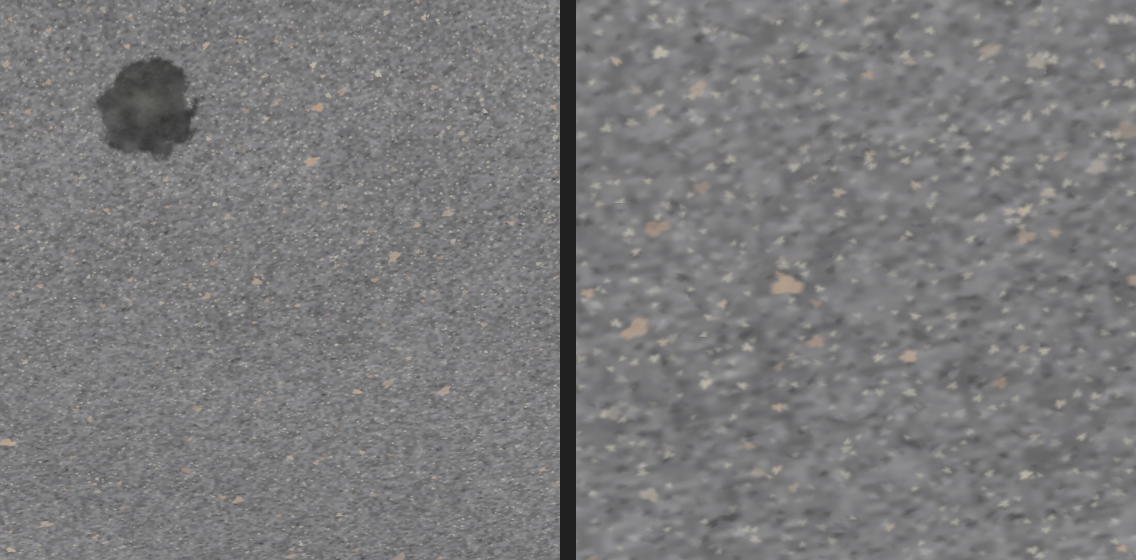
Left, the full canvas; right, a detail of the centre.
Reproduce this texture procedurally as a Shadertoy shader.

```glsl
const vec3 ASPHALT = vec3(0.482, 0.481, 0.487);
const vec3 FLAKE_BLUE = vec3(0.53, 0.53, 0.555);
const vec3 CREAM = vec3(0.76, 0.74, 0.68);
const vec3 PEACH = vec3(0.74, 0.62, 0.53);
const vec3 TAR = vec3(0.285, 0.29, 0.285);
const vec3 TAR_DUST = vec3(0.40, 0.40, 0.37);

vec3 hash3(vec2 cell, float seed) {
    vec3 p = fract(vec3(cell.xyx + seed * 17.3) * vec3(0.1031, 0.1030, 0.0973));
    p += dot(p, p.yxz + 33.33);
    return fract((p.xxy + p.yzz) * p.zyx);
}

mat2 rotation(float angle) {
    float c = cos(angle), s = sin(angle);
    return mat2(c, -s, s, c);
}

float valueNoise(vec2 p, float seed) {
    vec2 cell = floor(p), f = fract(p);
    f = f * f * (3.0 - 2.0 * f);
    float low = mix(hash3(cell, seed).x, hash3(cell + vec2(1, 0), seed).x, f.x);
    float high = mix(hash3(cell + vec2(0, 1), seed).x, hash3(cell + 1.0, seed).x, f.x);
    return mix(low, high, f.y);
}

float fbm(vec2 p, float seed) {
    float sum = 0.0, weight = 0.5;
    for (int i = 0; i < 4; i++) {
        sum += weight * valueNoise(p, seed + float(i));
        p = rotation(0.6) * p * 2.03;
        weight *= 0.5;
    }
    return sum / 0.9375;
}

// Scattered uneven ellipses: x is coverage, y a random tone per stone.
vec2 stones(vec2 p, float cells, float density, float flatness, float seed) {
    const float blur = 0.0016;
    vec2 grid = p * cells, home = floor(grid), result = vec2(0.0);
    for (int y = -1; y <= 1; y++)
    for (int x = -1; x <= 1; x++) {
        vec2 cell = home + vec2(x, y);
        vec3 place = hash3(cell, seed);
        vec3 form = hash3(cell, seed + 5.0);
        if (place.z > density) continue;
        vec2 q = grid - cell - 0.15 - 0.7 * place.xy;
        q = rotation(0.15 + (form.x - 0.5) * 1.3) * q;
        q.y /= flatness;
        float angle = atan(q.y, q.x);
        float radius = mix(0.2, 0.43, form.y * form.y);
        radius *= 1.0 + 0.16 * sin(3.0 * angle + form.z * 40.0) + 0.1 * sin(5.0 * angle + form.x * 30.0);
        float edge = (length(q) - radius) * flatness / cells;
        float cover = 1.0 - smoothstep(-blur, blur, edge);
        if (cover > result.x) result = vec2(cover, form.z);
    }
    return result;
}

vec3 addGrey(vec3 color, vec2 stone, float contrast) {
    return color + stone.x * (stone.y - 0.5) * contrast;
}

vec3 addPale(vec3 color, vec2 stone, vec3 tint, float strength) {
    return mix(color, tint, stone.x * strength * mix(0.4, 1.0, stone.y));
}

vec3 pavement(vec2 uv, vec2 p) {
    // Broad tone and fine, slightly slanted grit
    vec2 slanted = rotation(0.2) * p;
    vec3 color = ASPHALT + (fbm(uv * vec2(4.0, 7.0), 1.0) - 0.5) * 0.06;
    color += (valueNoise(slanted * vec2(55.0, 95.0), 8.0) - 0.5) * 0.06;
    color += (valueNoise(slanted * vec2(140.0, 215.0), 12.0) - 0.5) * 0.13;

    // Grey aggregate from large flakes down to grains
    vec2 flake = stones(p, 30.0, 0.42, 0.6, 20.0);
    color = mix(color, FLAKE_BLUE, flake.x * flake.y * 0.5);
    color = addGrey(color, stones(p, 62.0, 0.6, 0.6, 31.0), 0.11);
    color = addGrey(color, stones(p, 115.0, 0.7, 0.65, 42.0), 0.17);
    vec2 pits = stones(p, 70.0, 0.13, 0.4, 53.0);
    color -= pits.x * pits.y * 0.11;

    // Pale chips, thinning out toward the bottom
    float plenty = mix(0.55, 1.2, smoothstep(0.0, 0.8, uv.y));
    color = addPale(color, stones(p, 135.0, 0.2 * plenty, 0.7, 64.0), CREAM, 0.75);
    vec2 chip = stones(p, 72.0, 0.065 * plenty, 0.7, 75.0);
    color = addPale(color, chip, mix(PEACH, CREAM, fract(chip.y * 7.0)), 0.85);
    vec2 pebble = stones(p, 32.0, 0.03, 0.55, 86.0);
    return addPale(color, pebble, mix(PEACH, CREAM, fract(pebble.y * 9.0) * 0.6), 0.9);
}

// Coverage of a ragged blot that narrows toward its top
float blot(vec2 p, vec2 size) {
    vec2 q = p / vec2(size.x - 0.32 * p.y, size.y);
    float ragged = (fbm(p * 32.0, 97.0) - 0.5) * 0.75;
    return 1.0 - smoothstep(-0.1, 0.1, length(q) - 1.0 + ragged);
}

vec3 tarColor(vec2 p, vec3 ground) {
    float clouds = fbm(p * vec2(30.0, 36.0), 110.0) - 0.5;
    float dust = exp(-dot(p, p) * 900.0);
    vec3 color = mix(TAR, TAR_DUST, dust * 0.6) + clouds * 0.22;
    return color + (ground - ASPHALT) * 0.15;
}

void mainImage(out vec4 fragColor, in vec2 fragCoord) {
    vec2 uv = fragCoord / iResolution.xy;
    // Grains flatten toward the bottom of the canvas
    vec2 p = vec2(uv.x, uv.y * (1.3 - 0.25 * uv.y));
    vec3 color = pavement(uv, p);

    vec2 fromBlot = uv - vec2(0.262, 0.818);
    color = mix(color, tarColor(fromBlot, color), blot(fromBlot, vec2(0.085, 0.09)));
    fragColor = vec4(clamp(color, 0.0, 1.0), 1.0);
}
```
